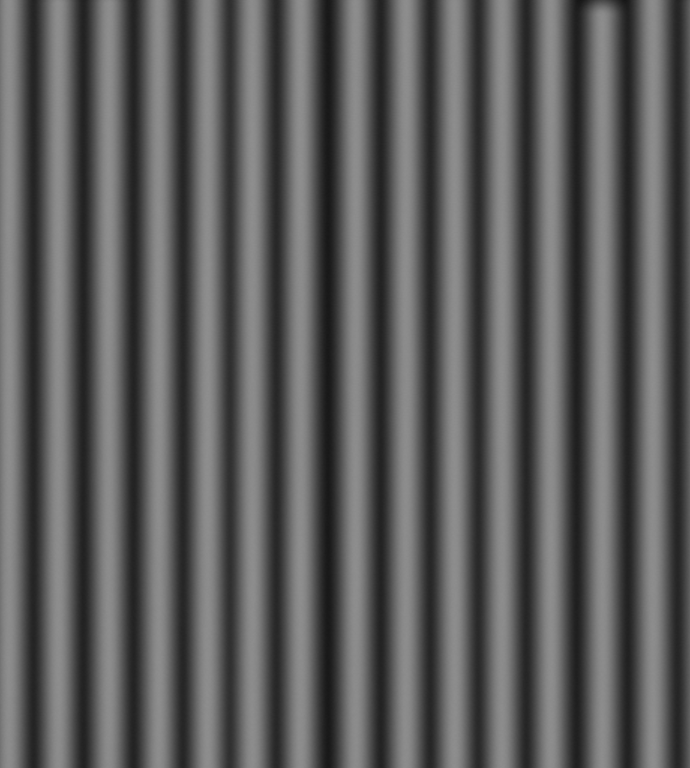
Reproduce this pattern procedurally as a WebGL 1 fragment shader.

```glsl
precision highp float;

uniform vec2 u_resolution;

const float RIBS_ACROSS = 13.955;
const float FIRST_RIB = 0.203;
const float RIB_SPREAD = 0.398;
const float RIB_BRIGHTNESS = 0.55;
const float BLEND_POWER = 3.0;
const float GRAIN_CELLS = 460.0;
const float TAU = 6.28318;

float hash(vec2 p) {
  return fract(sin(dot(p, vec2(127.1, 311.7))) * 43758.5453);
}

float bump(float x, float center, float width) {
  float d = (x - center) / width;
  return exp(-d * d);
}

float valueNoise(vec2 p) {
  vec2 cell = floor(p);
  vec2 f = fract(p);
  f = f * f * (3.0 - 2.0 * f);
  float low = mix(hash(cell), hash(cell + vec2(1.0, 0.0)), f.x);
  float high = mix(hash(cell + vec2(0.0, 1.0)), hash(cell + vec2(1.0)), f.x);
  return mix(low, high, f.y);
}

// Uneven spacing: ribs drift left of their regular places
float ribDrift(float index) {
  float sway = 0.016 * cos(TAU * (index - 8.0) / 5.0) - 0.010;
  return sway - 0.132 * bump(index, 5.6, 0.8) - 0.041 * bump(index, 10.7, 1.2);
}

// How far below the top edge the rounded end of a rib begins
float capDrop(float index) {
  return 0.27 * bump(index, 12.0, 0.4) + 0.10 * hash(vec2(index, 4.0));
}

// Soft round-ended rib, lit along its axis
float ribLight(vec2 p, float index, float top, float spread) {
  float dx = p.x - (index + FIRST_RIB + ribDrift(index));
  float dy = max(p.y - top + capDrop(index), 0.0);
  return bump(length(vec2(dx, dy)), 0.0, spread);
}

// Smooth maximum over all ribs, so wider gaps become darker
float ribField(vec2 p, float top, float spread) {
  float sum = 0.0;
  for (int i = -1; i <= 14; i++) {
    sum += pow(ribLight(p, float(i), top, spread), BLEND_POWER);
  }
  return pow(sum, 1.0 / BLEND_POWER);
}

void main() {
  vec2 uv = gl_FragCoord.xy / u_resolution.x;
  float top = RIBS_ACROSS * u_resolution.y / u_resolution.x;
  float gray = RIB_BRIGHTNESS * ribField(uv * RIBS_ACROSS, top, RIB_SPREAD);

  // Faint unevenness along the ribs and fine grain
  gray *= 1.0 + 0.02 * (valueNoise(uv * vec2(60.0, 7.0)) - 0.5);
  gray += 0.012 * (valueNoise(uv * GRAIN_CELLS) - 0.5);

  gl_FragColor = vec4(vec3(gray), 1.0);
}
```
